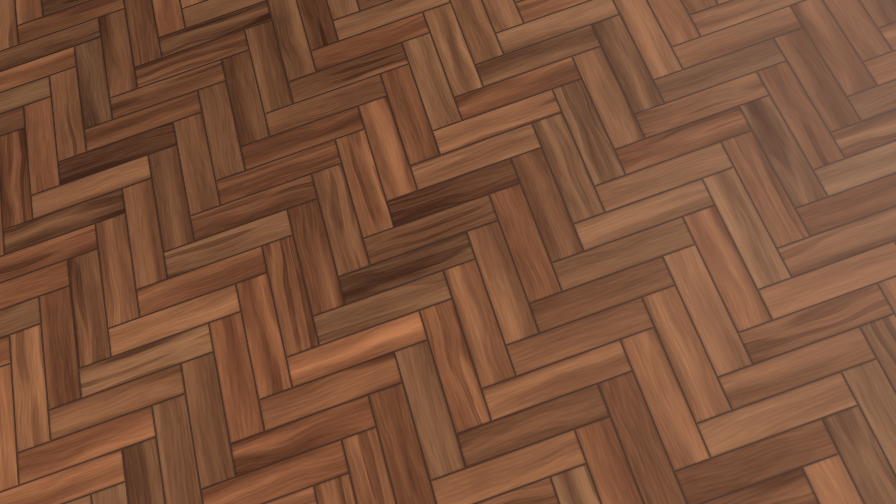
Reproduce this texture procedurally as a WebGL 1 fragment shader.

```glsl
precision highp float;
uniform vec2 u_resolution;

float hash(vec2 p) {
  return fract(sin(dot(p, vec2(127.1, 311.7))) * 43758.55);
}

float noise(vec2 p) {
  vec2 i = floor(p), f = fract(p);
  f = f * f * (3.0 - 2.0 * f);
  return mix(mix(hash(i), hash(i + vec2(1.0, 0.0)), f.x),
             mix(hash(i + vec2(0.0, 1.0)), hash(i + 1.0), f.x), f.y);
}

// Canvas point (y down, height 1) to floor coordinates in plank widths
vec2 floorPoint(vec2 p) {
  vec2 tilt = vec2(0.0167, -0.06);
  vec2 rowX = vec2(0.0602, 0.2662) - tilt * p.x;
  vec2 rowY = vec2(-0.0667, 0.0926) - tilt * p.y;
  vec2 r = p - vec2(0.7824, 0.4514);
  float det = rowX.x * rowY.y - rowX.y * rowY.x;
  float s = (r.x * rowY.y - r.y * rowX.y) / det;
  float t = (r.y * rowX.x - r.x * rowY.x) / det;
  return vec2(s + 4.0 * t, s - 4.0 * t);
}

// Wood colour; g runs along (x) and across (y) one plank
vec3 wood(vec2 g, vec2 id) {
  float seed = hash(id + 3.7);
  vec2 shift = vec2(seed, hash(id + 19.3)) * 60.0;
  float bend = 0.22 * (noise(vec2(g.x * 0.8, g.y * 1.5) + shift) - 0.5);
  float y = g.y + bend;
  float broad = noise(vec2(g.x * 0.22, y * 2.6) + shift);
  float streak = noise(vec2(g.x * 0.35, y * 5.5) + shift.yx);
  float fine = noise(vec2(g.x * 1.6, y * 15.0) + shift);
  float pores = noise(vec2(g.x * 4.0, g.y * 24.0) + shift.yx);
  float rings = sin(55.0 * (y + 0.35 * broad) + seed * 6.3);

  float tone = 0.55 + 0.3 * (hash(id) - 0.5) + 0.5 * (broad - 0.5);
  tone += 0.16 * (streak - 0.5) + 0.13 * (fine - 0.5) + 0.08 * (pores - 0.5);
  tone += 0.025 * rings;
  // Heartwood bands on some planks
  float band = smoothstep(0.58, 0.82, streak) * smoothstep(0.25, 0.8, seed);
  tone -= 0.3 * band;
  vec3 color = mix(vec3(0.27, 0.155, 0.105), vec3(0.69, 0.47, 0.32),
                   clamp(tone, 0.0, 1.0));
  float red = hash(id + 41.0) - 0.5;
  return color * (1.0 + red * vec3(0.06, -0.04, -0.08));
}

void main() {
  vec2 p = vec2(gl_FragCoord.x, u_resolution.y - gl_FragCoord.y) / u_resolution.y;
  vec2 q = floorPoint(p);

  // Herringbone: planks four widths long, each row shifted by one width
  vec2 cell = floor(q), f = fract(q);
  float k = floor(mod(cell.x - cell.y + 0.5, 8.0));
  vec2 grain, id;
  if (k < 4.0) {
    grain = vec2(k + f.x, f.y);
    id = vec2(cell.x - k, cell.y);
  } else {
    grain = vec2(7.0 - k + f.y, f.x);
    id = vec2(cell.x, cell.y - 7.0 + k) + 73.0;
  }
  vec3 color = wood(grain, id);

  // Soft bevel and narrow seam
  vec2 border = min(grain, vec2(4.0, 1.0) - grain);
  float edge = min(border.x, border.y);
  float pixel = 16.0 / u_resolution.y;
  color *= 1.0 - 0.14 * (1.0 - smoothstep(0.0, 0.1, edge));
  float seam = 1.0 - smoothstep(0.025 - 0.5 * pixel, 0.025 + 0.5 * pixel, edge);
  color = mix(color, vec3(0.25, 0.17, 0.14), 0.75 * seam);

  // Dim far left corner and pale sheen on the right
  color *= 1.03 - 0.18 * smoothstep(0.9, 0.0, length(p * vec2(0.6, 1.0)));
  float sheen = smoothstep(0.75, 1.85, p.x) * (1.0 - 0.55 * smoothstep(0.2, 1.0, p.y));
  color = mix(color, vec3(0.58, 0.48, 0.43), 0.45 * sheen);
  gl_FragColor = vec4(color, 1.0);
}
```
